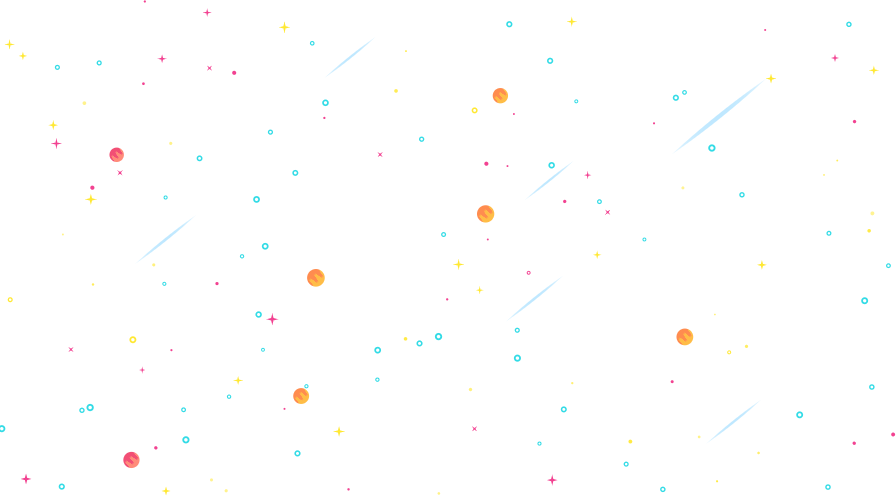
A Shadertoy shader for this pattern:

```glsl
// Sparse confetti sky on white: tiny rings, dots and four-point sparkles are
// scattered by two overlapping hashed cell grids; a few tapered streaks and
// two-tone planets follow a low-discrepancy sequence. Unit: canvas height.

const vec3 PAPER  = vec3(1.0);
const vec3 CYAN   = vec3(0.20, 0.86, 0.90);
const vec3 PINK   = vec3(0.95, 0.26, 0.57);
const vec3 YELLOW = vec3(1.00, 0.91, 0.20);
const vec3 STREAK = vec3(0.75, 0.91, 1.00);
const vec3 ORANGE_DARK = vec3(1.00, 0.55, 0.31);
const vec3 ORANGE_LITE = vec3(1.00, 0.74, 0.28);
const vec3 RED_DARK = vec3(0.95, 0.31, 0.46);
const vec3 RED_LITE = vec3(1.00, 0.55, 0.48);

const float CELL = 0.14;          // size of a scatter cell
const float FILL = 0.76;          // share of cells holding a mark
const int PLANETS = 7;
const int STREAKS = 6;
const vec2 STREAK_DIR = vec2(0.78, 0.626);
const vec2 SPREAD = vec2(0.7549, 0.5698);   // low-discrepancy step

// Three random values in 0..1 from integer coordinates
vec3 hash3(uvec3 v) {
    v = v * 1664525u + 1013904223u;
    v.x += v.y * v.z; v.y += v.z * v.x; v.z += v.x * v.y;
    v ^= v >> 16u;
    v.x += v.y * v.z; v.y += v.z * v.x; v.z += v.x * v.y;
    return vec3(v >> 8u) / 16777216.0;
}

// Antialiased coverage of a signed distance
float cover(float d) {
    return clamp(0.5 - d * iResolution.y, 0.0, 1.0);
}

float ringDist(vec2 p, float r) {
    return abs(length(p) - 0.74 * r) - 0.26 * r;
}

// Two crossed tapering arms
float sparkleDist(vec2 p, float r) {
    p = abs(p);
    if (p.y > p.x) p = p.yx;
    return max(p.y - 0.27 * (r - p.x), p.x - r);
}

// Evenly spread position of item i, kept off the borders
vec2 spreadPoint(int i, vec2 start, float aspect) {
    vec2 s = fract(start + float(i) * SPREAD);
    return mix(vec2(0.08), vec2(0.92), s) * vec2(aspect, 1.0);
}

// One grid of small marks; the layer number reseeds it
vec3 drawMarks(vec3 col, vec2 uv, uint layer) {
    vec2 g = uv / CELL + 0.5 * float(layer);
    uvec2 id = uvec2(floor(g));
    vec3 place = hash3(uvec3(id, layer * 7u + 3u));
    vec3 kind = hash3(uvec3(id, layer * 7u + 5u));
    if (place.z > FILL) return col;

    vec2 p = (fract(g) - mix(vec2(0.1), vec2(0.9), place.xy)) * CELL;
    float k = kind.x, size = kind.y;
    vec3 ink = PINK;
    float d, alpha = 1.0;

    if (k < 0.36) {                               // rings, mostly cyan
        ink = k < 0.33 ? CYAN : (k < 0.345 ? PINK : YELLOW);
        d = ringDist(p, mix(0.0037, 0.0072, size));
    } else if (k < 0.58) {                        // pink dots
        d = length(p) - mix(0.0018, 0.0042, size * size);
    } else if (k < 0.74) {                        // pink sparkles, some tilted
        float r = mix(0.006, 0.0118, size);
        if (kind.z < 0.25) {
            p = vec2(p.x + p.y, p.y - p.x) * 0.7071;
            r = 0.0065;
        }
        d = sparkleDist(p, r);
    } else if (k < 0.94) {                        // yellow dots
        ink = YELLOW;
        d = length(p) - mix(0.0015, 0.0038, size);
        alpha = mix(0.5, 1.0, kind.z);
    } else {                                      // yellow sparkles
        ink = YELLOW;
        d = sparkleDist(p, mix(0.007, 0.011, size));
    }
    return mix(col, ink, cover(d) * alpha);
}

// Thin lens fading towards its tips
vec3 drawStreak(vec3 col, vec2 p, float halfLength) {
    float along = dot(p, STREAK_DIR) / halfLength;
    float across = abs(dot(p, vec2(-STREAK_DIR.y, STREAK_DIR.x)));
    float taper = max(1.0 - along * along, 0.0);
    float d = across - 0.035 * halfLength * taper;
    return mix(col, STREAK, cover(d) * sqrt(taper));
}

// Disc split into two tones by an interlocking diagonal edge
vec3 drawPlanet(vec3 col, vec2 p, float r, vec3 dark, vec3 lite) {
    vec2 q = vec2(p.x - p.y, p.x + p.y) * 0.7071 / r;
    float edge = q.x + 0.38 * clamp(3.0 * sin(8.0 * q.y), -1.0, 1.0);
    vec3 tone = mix(dark, lite, smoothstep(-0.12, 0.22, edge));
    return mix(col, tone, cover(length(p) - r));
}

void mainImage(out vec4 fragColor, in vec2 fragCoord) {
    vec2 uv = fragCoord / iResolution.y;
    float aspect = iResolution.x / iResolution.y;
    vec3 col = PAPER;

    for (int i = 0; i < STREAKS; i++) {
        float halfLength = i == 0 ? 0.12 : mix(0.06, 0.08, fract(float(i) * 0.618));
        col = drawStreak(col, uv - spreadPoint(i, vec2(0.86, 0.82), aspect), halfLength);
    }
    for (uint layer = 0u; layer < 2u; layer++) col = drawMarks(col, uv, layer);
    for (int i = 0; i < PLANETS; i++) {
        bool red = i % 4 == 2;
        float r = mix(0.0138, 0.0175, fract(float(i) * 0.618 + 0.9));
        col = drawPlanet(col, uv - spreadPoint(i, vec2(0.55, 0.59), aspect), r,
                         red ? RED_DARK : ORANGE_DARK, red ? RED_LITE : ORANGE_LITE);
    }
    fragColor = vec4(col, 1.0);
}
```
